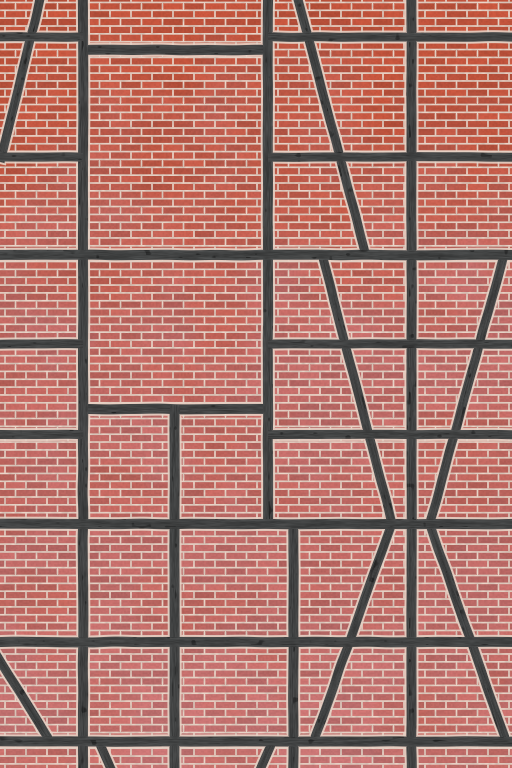
This texture is drawn by a Shadertoy shader. Its source:

```glsl
#define WALL vec2(512.0, 768.0)
#define BRICK vec2(21.0, 7.85)
#define JOINT 0.85
#define BEAM_HALF 5.0
#define BRACE_HALF 4.5
#define EDGE_LINE 2.0
#define RED_BRICK vec3(0.74, 0.32, 0.23)
#define PINK_BRICK vec3(0.74, 0.405, 0.385)
#define MORTAR vec3(0.90, 0.82, 0.77)
#define TIMBER vec3(0.245, 0.25, 0.25)

// Posts: x, top, bottom
const vec3 posts[5] = vec3[](
    vec3(83, -9, 777), vec3(268, -9, 522), vec3(411.5, -9, 777),
    vec3(174.5, 405, 777), vec3(293.5, 524, 777));

// Rails by height: full width, outer bays only, wide bay only
const float fullRails[4] = float[](255.0, 524.0, 642.0, 741.5);
const float outerRails[4] = float[](37.0, 157.0, 344.0, 434.5);
const float bayRails[2] = float[](50.0, 409.0);

// Braces: upper end, lower end
const vec4 braces[9] = vec4[](
    vec4(41, -4, 0, 162), vec4(297, -4, 365, 252),
    vec4(323, 258, 392, 523), vec4(503, 258, 430, 523),
    vec4(391, 525, 314, 741), vec4(430, 525, 506, 741),
    vec4(-6, 651, 50, 741), vec4(99, 741, 116, 780),
    vec4(273, 741, 256, 780));

float hash(vec2 p) {
    return fract(sin(dot(p, vec2(127.1, 311.7))) * 43758.5453);
}

float noise(vec2 p) {
    vec2 i = floor(p), f = fract(p);
    f = f * f * (3.0 - 2.0 * f);
    return mix(mix(hash(i), hash(i + vec2(1, 0)), f.x),
               mix(hash(i + vec2(0, 1)), hash(i + vec2(1, 1)), f.x), f.y);
}

float fbm(vec2 p) {
    return 0.55 * noise(p) + 0.3 * noise(p * 2.1 + 7.0) + 0.15 * noise(p * 4.3 + 19.0);
}

// Squared-off beam: signed distance, position along it, position across it
vec3 beam(vec2 p, vec2 a, vec2 b, float halfWidth) {
    vec2 dir = normalize(b - a), q = p - a;
    float along = dot(q, dir), across = dot(q, vec2(-dir.y, dir.x));
    float ends = max(-along, along - length(b - a));
    float wobble = 0.8 * (noise(vec2(along * 0.04, a.x + a.y)) - 0.5);
    return vec3(max(abs(across + wobble) - halfWidth, ends), along + 17.0 * a.y, across + a.x);
}

// Union in which the earlier beam lies on top
vec3 join(vec3 top, vec3 under) {
    vec2 grain = (top.x < 0.0 || top.x < under.x) ? top.yz : under.yz;
    return vec3(min(top.x, under.x), grain);
}

vec3 timberFrame(vec2 p) {
    vec3 f = vec3(1e4, 0, 0);
    for (int i = 0; i < 4; i++) {
        float y = fullRails[i], side = outerRails[i];
        f = join(f, beam(p, vec2(-9, y), vec2(521, y), BEAM_HALF));
        f = join(f, beam(p, vec2(-9, side), vec2(83, side), BRACE_HALF));
        f = join(f, beam(p, vec2(268, side), vec2(521, side), BRACE_HALF));
    }
    for (int i = 0; i < 5; i++)
        f = join(f, beam(p, posts[i].xy, posts[i].xz, BEAM_HALF));
    for (int i = 0; i < 2; i++)
        f = join(f, beam(p, vec2(83, bayRails[i]), vec2(268, bayRails[i]), BEAM_HALF));
    for (int i = 0; i < 9; i++)
        f = join(f, beam(p, braces[i].xy, braces[i].zw, BRACE_HALF));
    return f;
}

// Running bond with uneven tone and weathering
vec3 brickwork(vec2 p, float px) {
    vec2 g = (p - vec2(89.0, 261.5)) / BRICK;
    g.x += 0.5 * mod(floor(g.y), 2.0);
    vec2 id = floor(g), cell = fract(g);
    vec2 gap = min(cell, 1.0 - cell) * BRICK;
    float joint = clamp((JOINT - min(gap.x, gap.y)) / px + 0.5, 0.0, 1.0);

    float stain = fbm(p / 55.0) - 0.5;
    float fade = smoothstep(-20.0, 400.0, p.y) + 0.9 * stain;
    vec3 brick = mix(RED_BRICK, PINK_BRICK, clamp(fade, 0.0, 1.1));
    brick *= 1.0 + 0.14 * (hash(id) - 0.5) + 0.08 * (noise(p * 0.6) - 0.5);
    brick += vec3(0.02, 0.03, 0.04) * smoothstep(560.0, 760.0, p.y);
    vec3 mortar = MORTAR * (0.97 + 0.12 * (noise(p * 0.3) - 0.5));
    return mix(brick, mortar, joint);
}

vec3 timber(vec3 f) {
    float grain = noise(f.yz * vec2(0.06, 0.9)) + 0.5 * noise(f.yz * vec2(0.2, 2.0));
    float knot = smoothstep(0.82, 0.95, noise(f.yz * vec2(0.12, 0.3)));
    float worn = smoothstep(-3.5, 0.0, f.x);
    return TIMBER * (0.8 + 0.3 * grain - 0.35 * knot + 0.12 * worn);
}

void mainImage(out vec4 fragColor, in vec2 fragCoord) {
    // Wall coordinates run downward from the top left
    vec2 p = vec2(fragCoord.x, iResolution.y - fragCoord.y) / iResolution.xy * WALL;
    float px = WALL.y / iResolution.y;

    vec3 frame = timberFrame(p);
    vec3 col = brickwork(p, px);

    // Pale pointing around each panel, then the beams
    col = mix(col, MORTAR, 0.9 * clamp((EDGE_LINE - frame.x) / px + 0.5, 0.0, 1.0));
    col = mix(col, timber(frame), clamp(0.5 - frame.x / px, 0.0, 1.0));
    fragColor = vec4(col, 1.0);
}
```
